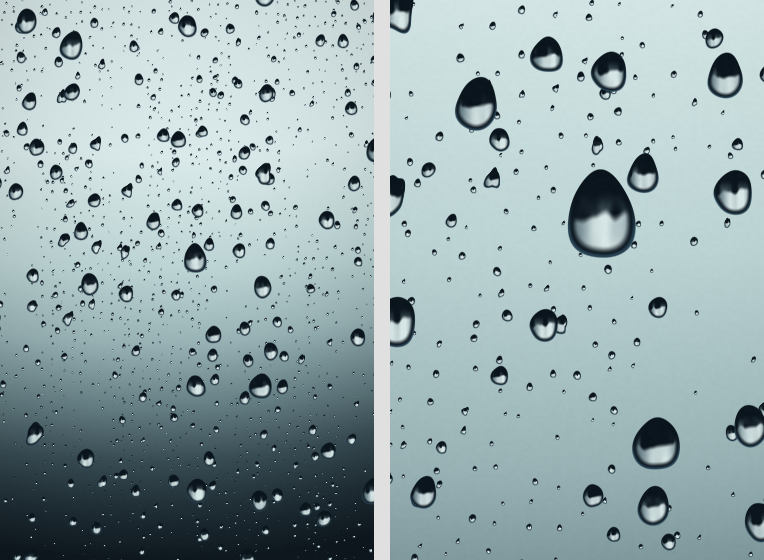
Left: the whole. Right: its middle third, enlarged.
Give the GLSL for this texture, as a Shadertoy shader.

```glsl
// Rain drops on a window pane in front of a pale sky that fades to a dark ground.

// Each layer of drops: cell size, smallest radius, largest radius, filled share (canvas widths)
const int LAYERS = 4;
const vec4 DROP_LAYERS[LAYERS] = vec4[LAYERS](
    vec4(0.026, 0.0014, 0.0038, 0.62),
    vec4(0.052, 0.0045, 0.0095, 0.40),
    vec4(0.095, 0.0105, 0.0180, 0.50),
    vec4(0.155, 0.0200, 0.0340, 0.46));

// Backdrop colours and the heights at which they sit, from bottom to top
const int STOPS = 8;
const float STOP_HEIGHT[STOPS] = float[STOPS](0.0, 0.09, 0.18, 0.27, 0.39, 0.52, 0.72, 1.0);
const vec3 STOP_COLOR[STOPS] = vec3[STOPS](
    vec3(0.06, 0.10, 0.13), vec3(0.13, 0.19, 0.22), vec3(0.23, 0.31, 0.34),
    vec3(0.39, 0.49, 0.51), vec3(0.59, 0.69, 0.70), vec3(0.72, 0.81, 0.81),
    vec3(0.83, 0.89, 0.89), vec3(0.82, 0.88, 0.88));

const vec3 DROP_DARK = vec3(0.04, 0.08, 0.11);
const vec3 DROP_GREY = vec3(0.42, 0.51, 0.54);
const vec3 DROP_LIGHT = vec3(0.84, 0.90, 0.90);
const vec3 RIM_BLUE = vec3(0.20, 0.33, 0.41);
const float ODD_SHARE = 0.22;
const float GRAIN = 0.012;

float hash(vec2 p) {
    return fract(sin(dot(p, vec2(127.1, 311.7))) * 43758.5453);
}

float noise(vec2 p) {
    vec2 i = floor(p), f = fract(p);
    f = f * f * (3.0 - 2.0 * f);
    return mix(mix(hash(i), hash(i + vec2(1, 0)), f.x),
               mix(hash(i + vec2(0, 1)), hash(i + vec2(1, 1)), f.x), f.y);
}

vec3 backdrop(vec2 uv) {
    float side = uv.x - 0.5;
    float h = uv.y - 0.03 * side - 0.10 * side * side + 0.02 * (noise(uv * 3.0) - 0.5);
    vec3 color = STOP_COLOR[0];
    for (int i = 1; i < STOPS; i++) {
        float t = clamp((h - STOP_HEIGHT[i - 1]) / (STOP_HEIGHT[i] - STOP_HEIGHT[i - 1]), 0.0, 1.0);
        color = mix(color, STOP_COLOR[i], t);
    }
    float corner = dot(vec2(side, uv.y - 0.65), vec2(side, uv.y - 0.65));
    return color * (1.03 - 0.28 * corner);
}

// Signed distance to a lopsided drop of unit radius, narrower at the top
float dropDistance(vec2 q, float taper, float wobble, float phase) {
    q.x *= 1.08 + taper * q.y;
    q.y *= 0.88;
    float angle = atan(q.y, q.x);
    float radius = 1.0 + 0.05 * sin(2.0 * angle + phase)
                 + wobble * sin(3.0 * angle + phase * 2.0)
                 + 0.4 * wobble * sin(5.0 * angle - phase);
    return length(q) - radius;
}

// The view through a drop is upside down: ground above, sky below
vec3 dropColor(vec2 q, float d, float soft, float seed) {
    float streak = noise(vec2(q.x * 3.5 + seed * 40.0, q.y * 0.9 + seed * 9.0));
    float inside = smoothstep(-0.10 + soft, -0.28 - soft, d);
    float horizon = -0.04 + 0.35 * (streak - 0.5) + 0.12 * q.x;
    float sky = smoothstep(horizon + 0.10 + soft, horizon - 0.10 - soft, q.y);
    float haze = smoothstep(0.65, -0.1, q.y) * smoothstep(0.3, 0.8, streak);
    vec3 ground = mix(DROP_DARK, DROP_GREY, 0.6 * haze);
    float core = smoothstep(0.85, 0.25, abs(q.x - 0.12)) * (0.65 + 0.5 * streak);
    vec3 skyColor = mix(DROP_GREY, DROP_LIGHT, clamp(core, 0.0, 1.0));
    vec3 color = mix(DROP_DARK, mix(ground, skyColor, sky), inside);
    float rim = smoothstep(-0.13, -0.02, d) * smoothstep(0.5, -0.6, q.y);
    return mix(color, RIM_BLUE, 0.75 * rim);
}

void mainImage(out vec4 fragColor, in vec2 fragCoord) {
    vec2 uv = fragCoord / iResolution.xy;
    vec2 p = fragCoord / iResolution.x;
    float pixel = 1.0 / iResolution.x;
    vec3 color = backdrop(uv);

    // Small drops first, large ones on top
    for (int i = 0; i < LAYERS; i++) {
        vec4 layer = DROP_LAYERS[i];
        float size = layer.x;
        float salt = float(i) * 19.7 + 3.0;
        vec2 g = p / size + 0.37 * float(i);
        g.y += 7.0 * hash(vec2(floor(g.x), salt));
        vec2 cell = floor(g);
        vec2 id = cell + salt;
        float seed = hash(id);

        // The finest drops gather in upright trails
        float trail = smoothstep(0.25, 0.75, noise(cell * vec2(0.45, 0.12) + salt));
        float fill = layer.w * (i < 2 ? 0.35 + 1.1 * trail : 1.0);
        if (hash(id + 5.3) > fill) continue;

        float pick = hash(id + 11.9);
        float radius = mix(layer.y, layer.z, pick * sqrt(pick));
        vec2 room = vec2(max(0.0, 0.5 - 1.4 * radius / size));
        vec2 jitter = 2.0 * vec2(hash(id + 23.1), hash(id + 31.7)) - 1.0;
        vec2 q = (fract(g) - 0.5 - jitter * room) * size / radius;

        float odd = step(1.0 - ODD_SHARE, hash(id + 41.3));
        float tilt = mix(-0.15, 0.40, hash(id + 47.9)) + 0.25 * odd;
        vec2 r = vec2(cos(tilt), sin(tilt));
        vec2 turned = vec2(q.x * r.x - q.y * r.y, q.x * r.y + q.y * r.x);
        turned.x *= 1.0 + 0.30 * odd;
        float taper = mix(0.02, 0.25, hash(id + 53.3)) + 0.15 * odd;
        float d = dropDistance(turned, taper, 0.025 + 0.08 * odd, 6.283 * seed);

        float soft = 0.5 * pixel / radius;
        float cover = smoothstep(0.8 * pixel, -0.8 * pixel, d * radius);
        color = mix(color, dropColor(q, d, min(soft, 0.25), seed), cover);
    }

    color += GRAIN * (noise(p * 340.0) - 0.5);
    fragColor = vec4(color, 1.0);
}
```
